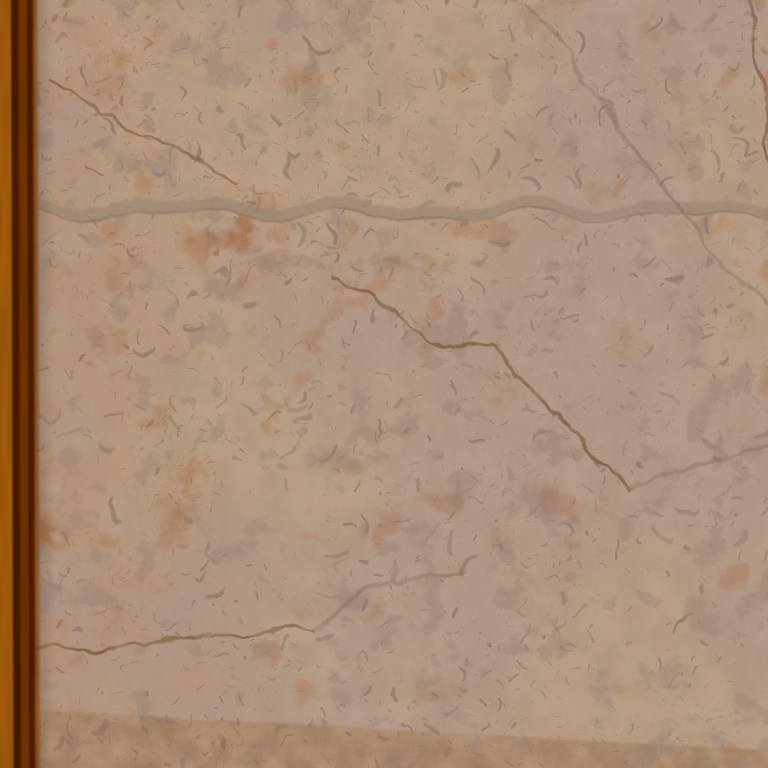
Reproduce this texture procedurally as a Shadertoy shader.

```glsl
// Weathered beige limestone with fine cracks, grey flecks and a gilded left border.

float hash(vec2 p) {
    vec3 q = fract(p.xyx * vec3(0.1031, 0.1030, 0.0973));
    q += dot(q, q.yzx + 33.33);
    return fract((q.x + q.y) * q.z);
}

float noise(vec2 p) {
    vec2 i = floor(p), f = fract(p);
    f = f * f * (3.0 - 2.0 * f);
    return mix(mix(hash(i), hash(i + vec2(1, 0)), f.x),
               mix(hash(i + vec2(0, 1)), hash(i + vec2(1, 1)), f.x), f.y);
}

float fbm(vec2 p) {
    float sum = 0.0, gain = 0.5;
    for (int i = 0; i < 5; i++) {
        sum += gain * noise(p);
        p = mat2(1.6, 1.2, -1.2, 1.6) * p + 7.3;
        gain *= 0.5;
    }
    return sum / 0.97;
}

// Thin line between two points, broken up along its length
float crack(vec2 p, vec2 a, vec2 b, float width) {
    vec2 ab = b - a;
    float t = clamp(dot(p - a, ab) / dot(ab, ab), 0.0, 1.0);
    float d = length(p - a - ab * t);
    return (1.0 - smoothstep(width * 0.2, width, d)) * (0.45 + 0.55 * noise(p * 45.0));
}

// Short bent strokes, gathered into clusters
float flecks(vec2 p, float scale, float density) {
    vec2 g = p * scale, cell = floor(g);
    float ink = 0.0;
    for (int j = -1; j <= 1; j++)
    for (int i = -1; i <= 1; i++) {
        vec2 id = cell + vec2(i, j);
        float r = hash(id + scale);
        float cluster = smoothstep(0.3, 0.72, fbm(id / scale * 9.0 + scale));
        if (r > density * (0.25 + 1.3 * cluster)) continue;
        vec2 d = g - id - vec2(hash(id + 11.7), hash(id + 27.1));
        float angle = 6.283 * hash(id + 43.9);
        d = mat2(cos(angle), sin(angle), -sin(angle), cos(angle)) * d;
        d.y += (hash(id + 61.3) - 0.5) * 2.4 * d.x * d.x;
        float halfLength = mix(0.05, 0.42, pow(hash(id + 77.7), 1.7));
        float width = mix(0.07, 0.16, hash(id + 91.1));
        float dist = length(vec2(max(abs(d.x) - halfLength, 0.0), d.y));
        ink = max(ink, (1.0 - smoothstep(width * 0.2, width, dist)) * mix(0.3, 1.0, hash(id + 5.3)));
    }
    return ink;
}

float patchAt(vec2 p, vec2 center, float radius) {
    return 1.0 - smoothstep(0.0, radius, length(p - center));
}

vec3 stone(vec2 p) {
    vec2 wobble = vec2(fbm(p * 16.0), fbm(p * 16.0 + 31.0)) - 0.5;
    vec2 fine = vec2(noise(p * 75.0), noise(p * 75.0 + 19.0)) - 0.5;
    vec2 q = p + 0.03 * wobble + 0.004 * fine;

    // Cloudy ground: pinkish grey to warm tan, warmer at the left
    float cloud = fbm(p * 5.0 + 3.0), mottle = fbm(p * 28.0);
    vec3 col = mix(vec3(0.695, 0.59, 0.525), vec3(0.715, 0.61, 0.51), smoothstep(0.35, 0.65, cloud));
    float warm = smoothstep(0.45, 0.0, p.x + 0.5 * (cloud - 0.5)) * smoothstep(0.3, 0.7, mottle);
    col = mix(col, vec3(0.68, 0.535, 0.42), 0.65 * warm);
    col += 0.05 * (mottle - 0.5) + 0.018 * (fbm(p * 110.0) - 0.5);

    // Rusty stains
    float rust = patchAt(q, vec2(0.31, 0.69), 0.09) + 0.6 * patchAt(q, vec2(0.14, 0.91), 0.06)
               + 0.6 * patchAt(q, vec2(0.24, 0.36), 0.07) + patchAt(q, vec2(0.06, 0.305), 0.04);
    rust *= smoothstep(0.35, 0.65, fbm(p * 38.0 + 5.0));
    rust += 0.35 * smoothstep(0.66, 0.8, fbm(p * 20.0 + 50.0));
    col = mix(col, vec3(0.64, 0.40, 0.23), min(0.8 * rust, 0.75));

    // Bottom slab, tanner and rougher
    float slab = 1.0 - smoothstep(-0.003, 0.003, p.y - 0.078 + 0.055 * p.x - 0.006 * wobble.y);
    col = mix(col, vec3(0.65, 0.51, 0.39) + 0.16 * (fbm(p * 45.0) - 0.5), 0.75 * slab);

    // Flecks of three sizes and faint grey smudges
    vec2 w = p + 0.009 * fine + 0.01 * wobble;
    float ink = max(0.85 * flecks(w, 28.0, 0.3), max(0.8 * flecks(w, 46.0, 0.36), 0.6 * flecks(w, 80.0, 0.32)));
    col = mix(col, vec3(0.47, 0.39, 0.36), 0.62 * ink);
    float smudge = smoothstep(0.58, 0.75, fbm(p * 32.0 + 80.0));
    col = mix(col, vec3(0.58, 0.50, 0.45), 0.4 * smudge);

    // Broad grey seam with a darker lower edge
    float seamY = 0.727 + 0.006 * sin(p.x * 29.0 - 5.5) + 0.005 * sin(p.x * 47.0) + 0.014 * wobble.y;
    float seamDist = p.y - seamY + 0.002 * fine.y;
    float seam = 1.0 - smoothstep(0.005, 0.011, abs(seamDist));
    col = mix(col, vec3(0.615, 0.53, 0.455), 0.75 * seam);
    float seamEdge = 1.0 - smoothstep(0.0, 0.003, abs(seamDist + 0.007));
    col = mix(col, vec3(0.48, 0.39, 0.33), 0.5 * seamEdge * noise(p * 24.0));

    // Brown hairline cracks
    float brown = crack(q, vec2(0.43, 0.635), vec2(0.58, 0.555), 0.0035);
    brown = max(brown, crack(q, vec2(0.58, 0.555), vec2(0.64, 0.545), 0.0035));
    brown = max(brown, crack(q, vec2(0.64, 0.545), vec2(0.81, 0.365), 0.0035));
    brown = max(brown, crack(q, vec2(0.06, 0.90), vec2(0.17, 0.83), 0.003));
    brown = max(brown, crack(q, vec2(0.17, 0.83), vec2(0.31, 0.765), 0.003));
    brown = max(brown, crack(q, vec2(0.975, 1.02), vec2(1.0, 0.79), 0.0035));
    brown = max(brown, crack(q, vec2(0.04, 0.155), vec2(0.41, 0.175), 0.0035));
    col = mix(col, vec3(0.49, 0.33, 0.21), 0.8 * brown);

    // Paler cracks
    float pale = crack(q, vec2(0.69, 1.0), vec2(0.86, 0.76), 0.004);
    pale = max(pale, crack(q, vec2(0.86, 0.76), vec2(1.02, 0.57), 0.004));
    pale = max(pale, crack(q, vec2(0.41, 0.175), vec2(0.48, 0.235), 0.004));
    pale = max(pale, crack(q, vec2(0.48, 0.235), vec2(0.60, 0.25), 0.004));
    pale = max(pale, crack(q, vec2(0.81, 0.365), vec2(1.02, 0.42), 0.004));
    return mix(col, vec3(0.53, 0.43, 0.36), 0.6 * pale);
}

void mainImage(out vec4 fragColor, in vec2 fragCoord) {
    vec2 p = fragCoord / iResolution.xy;
    vec3 col = stone(p);

    // Shade beside the border, then gold, dark groove and brown rail
    col *= 1.0 - 0.14 * (1.0 - smoothstep(0.045, 0.075, p.x));
    float x = p.x - 0.003 * (1.0 - p.y);
    vec3 border = mix(vec3(0.61, 0.34, 0.04), vec3(0.27, 0.10, 0.0), smoothstep(0.012, 0.017, x));
    border = mix(border, vec3(0.42, 0.19, 0.01), smoothstep(0.021, 0.027, x));
    border = mix(border, vec3(0.29, 0.11, 0.0), smoothstep(0.033, 0.037, x));
    border = mix(border, vec3(0.56, 0.31, 0.12), smoothstep(0.040, 0.046, x));
    border *= 0.94 + 0.12 * noise(vec2(p.x * 160.0, p.y * 14.0));
    col = mix(border, col, smoothstep(0.045, 0.052, x));
    fragColor = vec4(col, 1.0);
}
```
